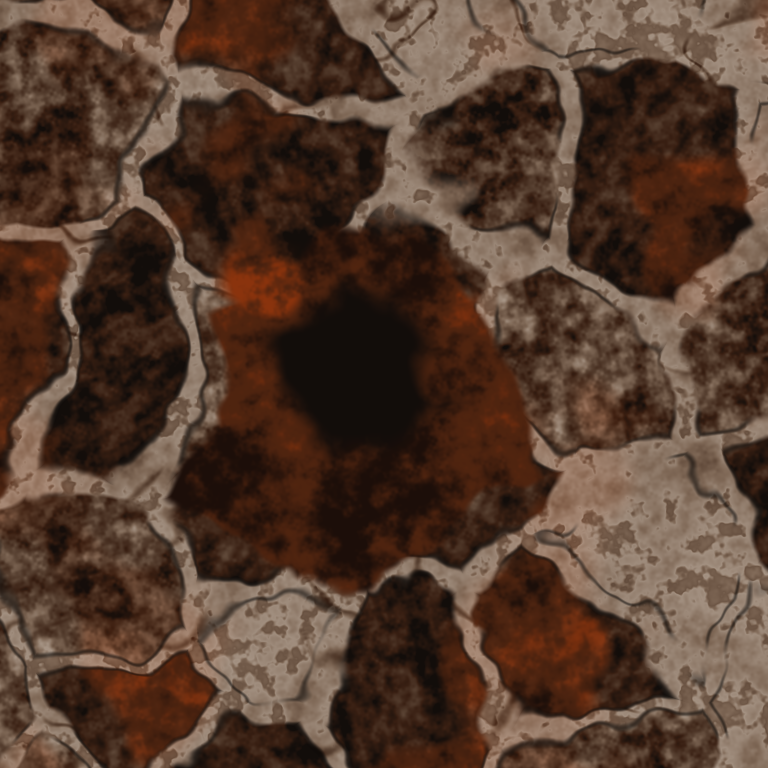
Reproduce this texture procedurally as a Shadertoy shader.

```glsl
// A thin section of rock: dark, rusty and grey-brown angular grains in a pale
// speckled cement. Warped Voronoi cells give the grains, one large faceted grain
// sits in the middle, and layered noise gives grit, streaks, stains and cracks.

const vec2 BIG_CENTER = vec2(0.47, 0.46);
const vec2 CORE_CENTER = vec2(0.46, 0.50);
const vec2 EMBER_CENTER = vec2(0.35, 0.64);
const float CELLS = 4.4;

float hash(vec2 p) {
    vec3 q = fract(vec3(p.xyx) * 0.1031);
    q += dot(q, q.yzx + 33.33);
    return fract((q.x + q.y) * q.z);
}

float noise(vec2 p) {
    vec2 i = floor(p), f = fract(p);
    f = f * f * (3.0 - 2.0 * f);
    vec2 e = vec2(0.0, 1.0);
    return mix(mix(hash(i), hash(i + e.yx), f.x),
               mix(hash(i + e.xy), hash(i + e.yy), f.x), f.y);
}

float fbm(vec2 p, int octaves) {
    float sum = 0.0, weight = 0.5, total = 0.0;
    for (int i = 0; i < octaves; i++) {
        sum += weight * noise(p);
        total += weight;
        weight *= 0.6;
        p = mat2(1.6, 1.2, -1.2, 1.6) * p + 17.3;
    }
    return sum / total;
}

// Signed distance to a convex polygon with uneven sides
float facets(vec2 p, float radius, float seed) {
    float d = -1.0;
    for (int i = 0; i < 7; i++) {
        float k = float(i);
        float angle = 6.2832 * (k + 0.5 * hash(vec2(k, seed))) / 7.0;
        float reach = radius * mix(0.85, 1.15, hash(vec2(seed, k + 9.0)));
        d = max(d, dot(p, vec2(cos(angle), sin(angle))) - reach);
    }
    return d;
}

// Nearest cell id in xy, distance to the cell border in z
vec3 grainCell(vec2 p, float cells) {
    vec2 base = floor(p * cells), id = base;
    float near = 9.0, second = 9.0;
    for (int y = -1; y <= 1; y++)
    for (int x = -1; x <= 1; x++) {
        vec2 cell = base + vec2(x, y);
        vec2 seed = cell + 0.1 + 0.8 * vec2(hash(cell + 3.7), hash(cell + 41.2));
        float d = length(p * cells - seed);
        if (d < near) { second = near; near = d; id = cell; }
        else second = min(second, d);
    }
    return vec3(id, 0.5 * (second - near) / cells);
}

// Brown to cream ramp over tone 0..1
vec3 earth(float tone) {
    float t = clamp(tone, 0.0, 1.0) * 4.0;
    vec3 c = mix(vec3(0.07, 0.05, 0.04), vec3(0.22, 0.12, 0.07), clamp(t, 0.0, 1.0));
    c = mix(c, vec3(0.34, 0.25, 0.19), clamp(t - 1.0, 0.0, 1.0));
    c = mix(c, vec3(0.50, 0.41, 0.34), clamp(t - 2.0, 0.0, 1.0));
    return mix(c, vec3(0.65, 0.58, 0.52), clamp(t - 3.0, 0.0, 1.0));
}

vec3 rust(float tone) {
    vec3 c = mix(vec3(0.11, 0.055, 0.035), vec3(0.31, 0.14, 0.06), smoothstep(0.0, 0.5, tone));
    return mix(c, vec3(0.54, 0.20, 0.05), smoothstep(0.5, 1.0, tone));
}

// Noise stretched along a direction, for cleavage streaks
float streaks(vec2 p, float angle) {
    vec2 along = vec2(cos(angle), sin(angle));
    return fbm(vec2(dot(p, along) * 9.0, dot(p, vec2(-along.y, along.x)) * 60.0), 2);
}

void mainImage(out vec4 fragColor, in vec2 fragCoord) {
    vec2 p = fragCoord / min(iResolution.x, iResolution.y);

    // Ragged edges from coarse and fine warping
    vec2 coarse = vec2(fbm(p * 6.0, 3), fbm(p * 6.0 + 50.0, 3)) - 0.5;
    vec2 fine = vec2(noise(p * 45.0), noise(p * 45.0 + 80.0)) - 0.5;
    vec2 q = p + 0.13 * coarse + 0.010 * fine;

    float mottle = fbm(p * 13.0, 3) - 0.5;
    float grit = fbm(p * 55.0, 3) - 0.5;
    float stain = fbm(p * 5.5 + 23.0, 3);

    // Pale cement with specks and thin wandering cracks
    float specks = smoothstep(0.06, 0.26, grit + 0.7 * mottle);
    float crackLine = 1.0 - smoothstep(0.0, 0.035, abs(fbm(q * 8.0 + 7.0, 2) - 0.5));
    float cracks = crackLine * smoothstep(0.45, 0.65, noise(p * 9.0 + 31.0));
    float paleTone = 0.90 + 0.5 * mottle + 0.45 * grit - 0.42 * specks - 0.35 * cracks;
    vec3 color = earth(paleTone);
    color += vec3(0.035, -0.01, -0.025) * smoothstep(0.45, 0.65, stain);

    // Scattered grains, paler towards the right
    vec3 cell = grainCell(q, CELLS);
    float kind = hash(cell.xy + 5.3);
    float paleShare = 0.14 + 0.42 * clamp((cell.x + 0.5) / CELLS, 0.0, 1.0);
    float body = smoothstep(0.008, 0.018, cell.z + 0.015 * mottle);
    float darkGrain = step(mix(paleShare, 1.0, 0.46), kind);
    float streak = streaks(p, 6.2832 * hash(cell.xy + 61.0)) - 0.5;
    float greyTone = 0.43 + 1.1 * grit + 0.7 * mottle;
    float darkTone = 0.17 + 0.65 * grit + 0.4 * mottle + 0.4 * streak;
    vec3 grain = earth(mix(greyTone, darkTone, darkGrain));
    float stained = smoothstep(0.52, 0.64, stain) * mix(0.35, 0.85, darkGrain);
    grain = mix(grain, rust(0.45 + 1.1 * mottle + 0.7 * grit), stained);
    color = mix(color, grain, body * step(paleShare, kind));

    // Dark rims along some grain borders
    float rim = 1.0 - smoothstep(0.0, 0.005, abs(cell.z - 0.014 + 0.015 * mottle));
    color *= 1.0 - 0.5 * rim * smoothstep(0.4, 0.6, noise(p * 14.0));

    // Large rusty grain with an opaque core and a glowing patch
    float big = facets(q - BIG_CENTER, 0.20, 2.0);
    float core = facets(q - CORE_CENTER, 0.085, 6.0);
    float ember = length(q - EMBER_CENTER) - 0.055;
    vec3 bigColor = rust(0.34 + 0.9 * mottle + 0.65 * grit + 0.7 * (stain - 0.5));
    bigColor = mix(vec3(0.07, 0.05, 0.04), bigColor, smoothstep(-0.01, 0.035, core));
    color = mix(bigColor, color, smoothstep(-0.006, 0.010, big));
    vec3 emberColor = rust(0.80 + 1.2 * mottle + 0.9 * grit);
    color = mix(emberColor, color, smoothstep(-0.015, 0.012, ember));

    fragColor = vec4(clamp(color, 0.0, 1.0), 1.0);
}
```
